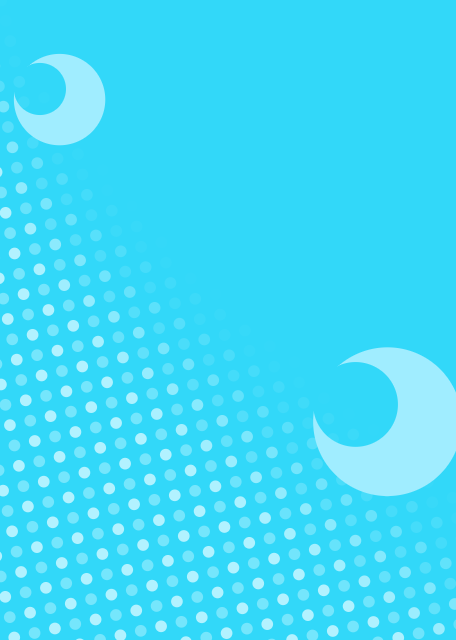
A WebGL 2 fragment shader for this background:

```glsl
#version 300 es
precision highp float;

uniform vec2 u_resolution;
out vec4 fragColor;

// Lengths are in canvas heights, measured from the top left corner.
const vec3 SKY = vec3(0.196, 0.847, 0.976);
const vec3 MOON = vec3(0.627, 0.929, 1.0);
const vec3 DOT = vec3(0.70, 0.95, 1.0);

const vec2 GRID_ORIGIN = vec2(0.0616, 0.4208);
const float GRID_STEP = 0.03254;
const float GRID_ANGLE = 0.2178;
const float DOT_RADIUS = 0.0091;
const float DIM_DOT = 0.52;

const float FADE_TOP = 0.143;
const float FADE_SLOPE = 0.99;
const float FADE_POWER = 0.65;
const vec2 FADE_RANGE = vec2(-0.195, 0.169);

// Crescents: centre and radius; the bite is relative to the radius.
const vec3 SMALL_MOON = vec3(0.0931, 0.1556, 0.0714);
const vec3 LARGE_MOON = vec3(0.6055, 0.6589, 0.1162);
const vec2 BITE_OFFSET = vec2(-0.430, -0.232);
const float BITE_RADIUS = 0.570;

// Antialiased coverage of a signed distance
float coverage(float dist) {
    return clamp(0.5 - dist * u_resolution.y, 0.0, 1.0);
}

float crescent(vec2 p, vec3 moon) {
    vec2 q = p - moon.xy;
    float disc = length(q) - moon.z;
    float bite = length(q - BITE_OFFSET * moon.z) - BITE_RADIUS * moon.z;
    return max(disc, -bite);
}

// Opacity of the dot field, rising below a curved diagonal
float dotFade(vec2 p) {
    float edge = FADE_TOP + FADE_SLOPE * pow(max(p.x, 0.0001), FADE_POWER);
    return smoothstep(FADE_RANGE.x, FADE_RANGE.y, p.y - edge);
}

// Tilted grid alternating bright and dim dots
float halftone(vec2 p) {
    float c = cos(GRID_ANGLE), s = sin(GRID_ANGLE);
    vec2 across = vec2(c, -s), down = vec2(s, c);
    vec2 q = p - GRID_ORIGIN;
    vec2 cell = round(vec2(dot(q, across), dot(q, down)) / GRID_STEP);
    vec2 centre = GRID_ORIGIN + GRID_STEP * (cell.x * across + cell.y * down);
    float parity = mod(cell.x + cell.y, 2.0);
    float strength = mix(1.0, DIM_DOT, step(0.5, parity));
    return coverage(distance(p, centre) - DOT_RADIUS) * strength * dotFade(centre);
}

void main() {
    vec2 p = gl_FragCoord.xy / u_resolution.y;
    p.y = 1.0 - p.y;

    vec3 color = mix(SKY, DOT, halftone(p));
    float moons = min(crescent(p, SMALL_MOON), crescent(p, LARGE_MOON));
    color = mix(color, MOON, coverage(moons));
    fragColor = vec4(color, 1.0);
}
```
